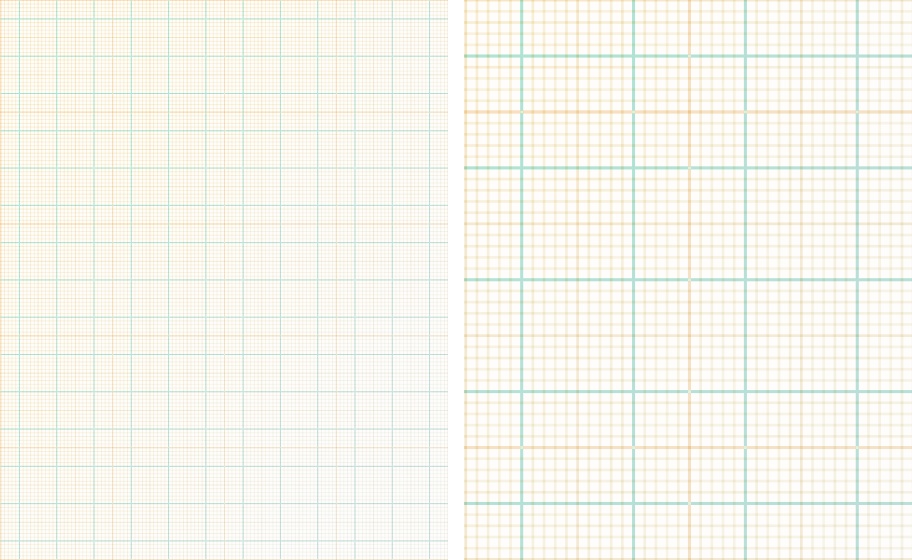
Left, the full canvas; right, a detail of the centre.
Reproduce this pattern procedurally as a WebGL 1 fragment shader.

```glsl
precision highp float;
uniform vec2 u_resolution;

// Lengths are fractions of the canvas height.
#define PITCH 0.06658
#define ORIGIN vec2(0.0014, 0.0005)
#define FINE_WIDTH 0.0016
#define MAJOR_WIDTH 0.0018
#define PAPER vec3(0.995, 0.993, 0.985)
#define FINE_WARM vec3(0.975, 0.937, 0.830)
#define FINE_COOL vec3(0.955, 0.957, 0.945)
#define MAJOR_WARM vec3(0.66, 0.90, 0.83)
#define MAJOR_COOL vec3(0.77, 0.86, 0.86)
#define ACCENT_WARM vec3(0.98, 0.87, 0.72)
#define ACCENT_COOL vec3(0.94, 0.90, 0.82)
#define WEAR 0.16

float hash(vec2 p) {
    return fract(sin(dot(p, vec2(127.1, 311.7))) * 43758.55);
}

vec2 gradient(vec2 cell) {
    float angle = 6.28318 * hash(cell);
    return vec2(cos(angle), sin(angle));
}

float gradientNoise(vec2 p) {
    vec2 i = floor(p);
    vec2 f = p - i;
    vec2 u = f * f * f * (f * (f * 6.0 - 15.0) + 10.0);
    vec2 e = vec2(1.0, 0.0);
    float bottom = mix(dot(gradient(i), f), dot(gradient(i + e.xy), f - e.xy), u.x);
    float top = mix(dot(gradient(i + e.yx), f - e.yx), dot(gradient(i + e.xx), f - e.xx), u.x);
    return mix(bottom, top, u.y);
}

// Pixel coverage of evenly spaced lines on both axes.
vec2 ruling(vec2 p, float period, float phase, float width) {
    float pixel = 1.0 / u_resolution.y;
    vec2 d = abs(fract(p / period - phase + 0.5) - 0.5) * period;
    return clamp((0.5 * (width + pixel) - d) / pixel, 0.0, min(1.0, width / pixel));
}

vec3 stain(vec3 ink, float amount) {
    return mix(vec3(1.0), ink / PAPER, amount);
}

void main() {
    vec2 uv = gl_FragCoord.xy / u_resolution;
    vec2 p = vec2(gl_FragCoord.x, u_resolution.y - gl_FragCoord.y) / u_resolution.y - ORIGIN;

    // Inks cool from the top left to the bottom right.
    float blotch = gradientNoise(p * 5.0);
    float fade = smoothstep(0.1, 1.2, 0.6 * (uv.x + 1.0 - uv.y) + WEAR * blotch);
    vec3 fineInk = mix(FINE_WARM, FINE_COOL, fade);
    vec3 majorInk = mix(MAJOR_WARM, MAJOR_COOL, fade);
    vec3 accentInk = mix(ACCENT_WARM, ACCENT_COOL, fade);

    // Ten fine lines per major square, an accent every three squares.
    vec2 fine = ruling(p, PITCH * 0.1, 0.0, FINE_WIDTH);
    vec2 middle = ruling(p, PITCH, 0.0, FINE_WIDTH);
    vec2 major = ruling(p, PITCH, 0.5, MAJOR_WIDTH);
    vec2 accent = ruling(p, PITCH * 3.0, 0.0, MAJOR_WIDTH);

    // Each fine line takes ink a little differently.
    vec2 line = floor(p / PITCH * 10.0 + 0.5);
    vec2 strength = 1.0 + WEAR * (2.0 * vec2(hash(vec2(line.x, 3.0)), hash(vec2(line.y, 8.0))) - 1.0);
    strength *= 1.0 + WEAR * gradientNoise(p * 40.0);
    fine *= strength * (1.0 - major) * (1.0 - accent);
    middle *= 0.3 * (1.0 - accent);

    // Ink thins where accents cross major lines.
    float gap = 1.0 - 0.7 * max(accent.x * major.y, accent.y * major.x);
    major *= gap;
    accent *= gap;

    vec3 color = PAPER;
    color *= stain(fineInk, fine.x) * stain(fineInk, fine.y);
    color *= stain(accentInk, middle.x) * stain(accentInk, middle.y);
    color *= stain(accentInk, accent.x) * stain(accentInk, accent.y);
    color *= stain(majorInk, max(major.x, major.y));
    gl_FragColor = vec4(color, 1.0);
}
```
